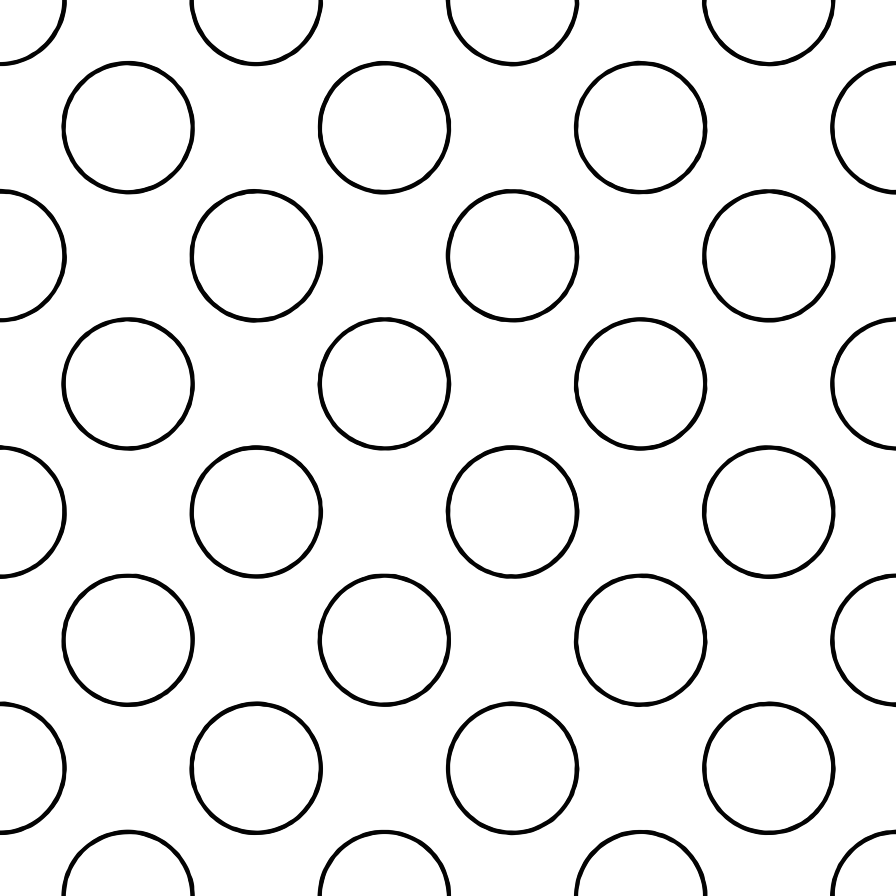
Write a Shadertoy shader that draws this pattern.

```glsl
// Staggered rows of thin black rings on white.
// Two square grids, offset by half a period, give the nearest ring centre;
// a faint noise roughens the ink edge of each line.

float hash(vec2 p) {
    return fract(sin(dot(p, vec2(127.1, 311.7))) * 43758.55);
}

float valueNoise(vec2 p) {
    vec2 cell = floor(p);
    vec2 t = fract(p);
    t = t * t * (3.0 - 2.0 * t);
    float low = mix(hash(cell), hash(cell + vec2(1.0, 0.0)), t.x);
    float high = mix(hash(cell + vec2(0.0, 1.0)), hash(cell + 1.0), t.x);
    return mix(low, high, t.y);
}

// Distance to the nearest centre of a square grid
float gridDistance(vec2 p, float period) {
    return length(p - period * round(p / period));
}

void mainImage(out vec4 fragColor, in vec2 fragCoord) {
    float pixel = 1.0 / iResolution.y;

    // Rings are anchored at the top left corner
    vec2 p = fragCoord * pixel - vec2(0.0, 1.0005);
    float pitch = 0.143;

    // Main grid and its diagonally shifted copy
    float centreDistance = min(gridDistance(p, 2.0 * pitch),
                               gridDistance(p - pitch, 2.0 * pitch));

    // Ring outline with slightly uneven thickness
    float halfWidth = 0.0025 + 0.0006 * (valueNoise(p * 170.0) - 0.5);
    float edge = abs(centreDistance - 0.072) - halfWidth;
    float ink = 1.0 - smoothstep(-0.6 * pixel, 0.6 * pixel, edge);

    fragColor = vec4(mix(vec3(1.0), vec3(0.01), ink), 1.0);
}
```
